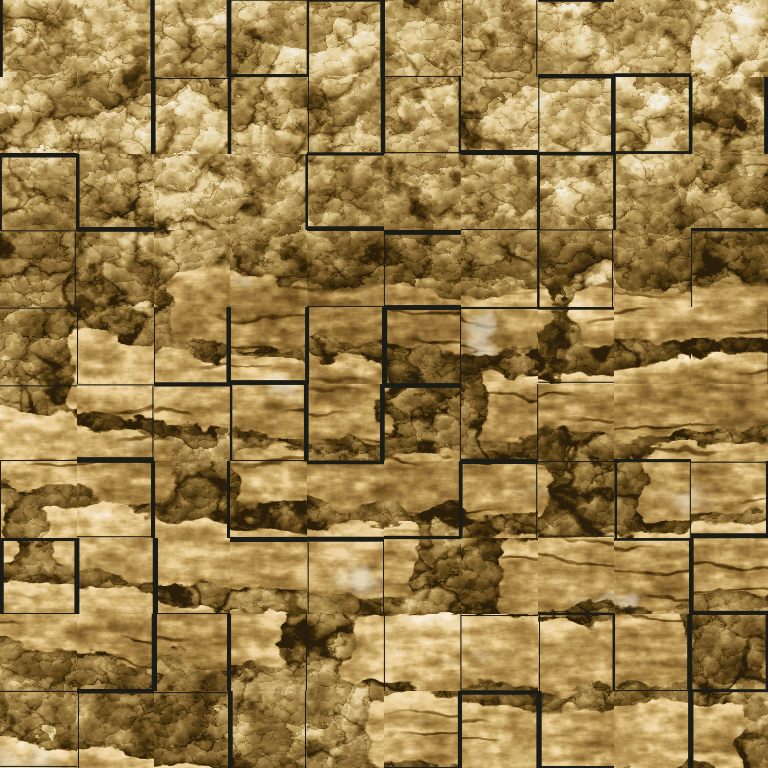
This texture is drawn by a three.js fragment shader. Its source:

```glsl
// Weathered sandstone ledges and rubble, cut into shifted square tiles with uneven black joints.
varying vec2 vUv;

const vec3 INK = vec3(0.11, 0.11, 0.09);
const vec3 CREVICE = vec3(0.17, 0.12, 0.04);
const vec3 UMBER = vec3(0.33, 0.24, 0.07);
const vec3 EARTH = vec3(0.52, 0.40, 0.19);
const vec3 OCHRE = vec3(0.67, 0.55, 0.31);
const vec3 SAND = vec3(0.79, 0.69, 0.45);
const vec3 CREAM = vec3(0.90, 0.82, 0.63);
const vec3 CHALK = vec3(0.95, 0.93, 0.87);
const float TILES = 10.0;
const vec2 BLOCK = vec2(0.54, 0.112);

float hash(vec2 p) {
  return fract(sin(dot(p, vec2(127.1, 311.7))) * 43758.5453);
}

vec2 hash2(vec2 p) {
  return vec2(hash(p), hash(p + 19.7));
}

float noise(vec2 p) {
  vec2 i = floor(p), f = fract(p);
  f = f * f * (3.0 - 2.0 * f);
  return mix(mix(hash(i), hash(i + vec2(1, 0)), f.x),
             mix(hash(i + vec2(0, 1)), hash(i + vec2(1, 1)), f.x), f.y);
}

// Fractal noise centred on zero
float fbm(vec2 p) {
  float sum = -0.484, amp = 0.5;
  for (int i = 0; i < 5; i++) {
    sum += amp * noise(p);
    p = p * 2.03 + 11.3;
    amp *= 0.5;
  }
  return sum;
}

float band(float lo, float hi, float t) {
  return clamp((t - lo) / (hi - lo), 0.0, 1.0);
}

// Nearest cell: xy = offset from its centre, z = gap to the next cell, w = random id
vec4 voronoi(vec2 p) {
  vec2 base = floor(p);
  float near = 9.0, next = 9.0;
  vec4 cell = vec4(0.0);
  for (int y = -1; y <= 1; y++) {
    for (int x = -1; x <= 1; x++) {
      vec2 id = base + vec2(x, y);
      vec2 d = p - id - hash2(id);
      float len = length(d);
      next = min(next, max(near, len));
      if (len < near) {
        near = len;
        cell = vec4(d, 0.0, hash(id + 5.3));
      }
    }
  }
  cell.z = next - near;
  return cell;
}

// Top-lit angular stones separated by broken dark cracks
float stones(vec2 p, float scale, float crackDepth) {
  vec2 q = p * scale * vec2(1.0, 1.25);
  q += 1.2 * vec2(fbm(q * 1.7), fbm(q * 1.7 + 7.0));
  vec4 cell = voronoi(q);
  float crack = 1.0 - smoothstep(0.0, 0.16, cell.z);
  crack *= smoothstep(0.4, 0.75, noise(q * 1.3 + 3.0));
  return 0.2 * dot(cell.xy, vec2(-0.4, 0.9)) + 0.2 * (cell.w - 0.5) - crackDepth * crack;
}

float rubbleTone(vec2 p, float upper) {
  float tone = mix(0.56, 0.755, upper);
  tone += 0.9 * stones(p, 9.0, mix(0.36, 0.26, upper));
  tone += 0.65 * stones(p + 4.0, 23.0, 0.32);
  tone += 0.5 * stones(p + 9.0, 52.0, 0.3);
  tone += 0.5 * fbm(p * 38.0) + 0.3 * fbm(p * 110.0);
  return tone - 0.3 * smoothstep(0.16, 0.25, fbm(p * 18.0 + 30.0));
}

// Rounded bed of stone: x = signed distance, y = height within the bed
vec2 ledgeShape(vec2 p) {
  vec2 q = p / BLOCK;
  q.y += 0.7 * (noise(p * vec2(3.0, 2.0)) - 0.5) + 0.3 * p.x;
  float row = floor(q.y);
  q.x += hash(vec2(row, 2.0));
  vec2 id = vec2(floor(q.x), row);
  vec2 local = (fract(q) - 0.5) * BLOCK;
  vec2 extent = 0.5 * BLOCK - vec2(0.012, 0.002) - vec2(0.07, 0.017) * hash2(id);
  vec2 d = abs(local) - extent + 0.016;
  float dist = length(max(d, 0.0)) + min(max(d.x, d.y), 0.0) - 0.016;
  dist += 0.05 * fbm(p * vec2(22.0, 32.0)) + step(hash(id + 8.0), 0.08);
  return vec2(dist, local.y / BLOCK.y);
}

// Gritty bedded face, brighter at the crest, with short flat splits
float ledgeTone(vec2 p, float height) {
  float layer = fract(p.y * 31.0 + 0.5 * p.x + 1.6 * fbm(p * vec2(9.0, 14.0)));
  float split = 1.0 - smoothstep(0.02, 0.1, abs(layer - 0.5));
  split *= smoothstep(0.56, 0.8, noise(p * vec2(10.0, 25.0)));
  float crest = smoothstep(0.15, 0.38, height);
  return 0.725 + 0.08 * height + 0.09 * crest + 0.45 * fbm(p * vec2(28.0, 110.0))
    + 0.4 * fbm(p * vec2(14.0, 22.0) + 5.0) + 0.38 * fbm(p * 75.0) - 0.33 * split;
}

vec3 stoneColor(float t) {
  vec3 c = mix(CREVICE, UMBER, band(0.14, 0.33, t));
  c = mix(c, EARTH, band(0.33, 0.52, t));
  c = mix(c, OCHRE, band(0.52, 0.67, t));
  c = mix(c, SAND, band(0.67, 0.79, t));
  c = mix(c, CREAM, band(0.79, 0.90, t));
  return mix(c, CHALK, band(0.92, 1.1, t));
}

// Joint on the grid line nearest q.x, with random presence, width and drift
float joint(vec2 q, float seed) {
  vec2 id = vec2(floor(q.x + 0.5), floor(q.y)) + seed;
  float thick = step(0.64, hash(id)) * mix(0.015, 0.036, hash(id + 3.0));
  float thin = step(0.42, hash(id)) * 0.007;
  float halfWidth = max(thick, thin);
  float dist = abs(q.x - id.x + seed - 0.05 * (hash(id + 6.0) - 0.5));
  return step(0.001, halfWidth) * (1.0 - smoothstep(halfWidth - 0.006, halfWidth + 0.006, dist));
}

void main() {
  vec2 grid = vUv * TILES;
  vec2 p = vUv + 0.013 * (hash2(floor(grid) + 40.0) - 0.5);

  // Loose rubble above, bedded ledges below
  float skyline = 0.67 - 0.06 * p.x + 0.04 * (noise(p * 9.0) - 0.5);
  float upper = smoothstep(0.62, 0.82, p.y);
  vec2 shape = ledgeShape(p);
  float bedded = 1.0 - smoothstep(skyline - 0.006, skyline + 0.006, p.y);
  float ledge = bedded * (1.0 - smoothstep(-0.002, 0.002, shape.x));
  float shade = 0.16 * bedded * exp(-max(shape.x, 0.0) / 0.008);
  float tone = mix(rubbleTone(p, upper) - shade, ledgeTone(p, shape.y), ledge);
  tone += 0.3 * fbm(p * 4.0 + 2.0);

  // Warm beds with scattered chalky stains
  vec3 color = stoneColor(tone) * mix(vec3(1.0), vec3(1.02, 0.99, 0.95), ledge);
  float stain = smoothstep(0.17, 0.32, fbm(p * vec2(11.0, 14.0) + 21.0)) * ledge;
  color = mix(color, CHALK, 0.6 * stain);

  float ink = max(joint(grid, 13.0), joint(grid.yx, 57.0));
  gl_FragColor = vec4(mix(color, INK, ink), 1.0);
}
```
